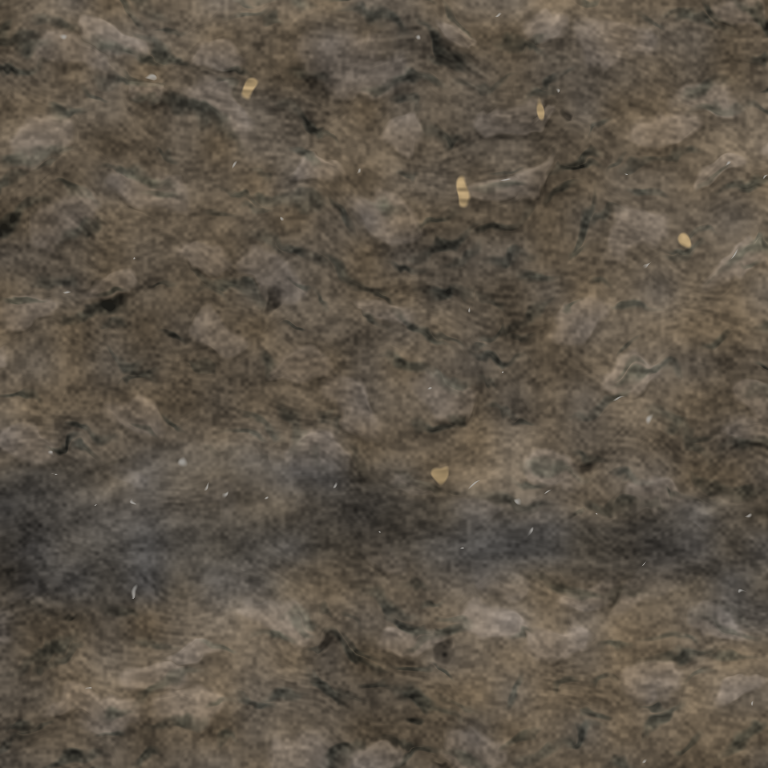
Write a WebGL 2 fragment shader that draws this texture.

```glsl
#version 300 es
precision highp float;

uniform vec2 u_resolution;
out vec4 fragColor;

const vec3 DRY_TINT = vec3(1.0, 0.89, 0.75);
const vec3 WET_TINT = vec3(1.0, 0.95, 0.885);
const vec3 CREVICE_TINT = vec3(1.0, 0.96, 0.83);
const vec3 CLOD_TINT = vec3(1.0, 0.90, 0.79);
const vec3 PEBBLE = vec3(0.72, 0.62, 0.46);
const vec3 GLINT = vec3(0.68, 0.67, 0.65);

float hash(vec2 p) {
    return fract(sin(dot(p, vec2(127.1, 311.7))) * 43758.5);
}

vec2 rotate(vec2 p, float angle) {
    float c = cos(angle), s = sin(angle);
    return vec2(c * p.x + s * p.y, c * p.y - s * p.x);
}

float noise(vec2 p) {
    vec2 cell = floor(p), f = fract(p);
    vec2 w = f * f * (3.0 - 2.0 * f);
    float low = mix(hash(cell), hash(cell + vec2(1, 0)), w.x);
    float high = mix(hash(cell + vec2(0, 1)), hash(cell + vec2(1, 1)), w.x);
    return mix(low, high, w.y);
}

float fbm(vec2 p) {
    float sum = 0.0, gain = 0.5;
    for (int i = 0; i < 5; i++) {
        sum += gain * noise(p);
        p = rotate(p, 0.6) * 2.03 + 7.3;
        gain *= 0.5;
    }
    return sum;
}

vec2 warp(vec2 p, float frequency, float amount) {
    vec2 q = p * frequency;
    return p + amount * (vec2(noise(q + 3.7), noise(q + 41.2)) - 0.5);
}

// Coverage of scattered, bent ellipses; size holds the half length and half width
float strokes(vec2 p, float cells, vec2 size, float lean, float share, float softness, float seed) {
    vec2 home = floor(p * cells);
    float cover = 0.0;
    for (int y = -1; y <= 1; y++) {
        for (int x = -1; x <= 1; x++) {
            vec2 cell = home + vec2(x, y);
            vec2 key = cell + seed;
            vec2 centre = (cell + vec2(hash(key), hash(key + 17.3))) / cells;
            vec2 d = rotate(p - centre, lean + 0.9 * (hash(key + 31.9) - 0.5));
            d.y += 5.0 * (hash(key + 53.1) - 0.3) * d.x * d.x;
            float reach = length(d / (size * mix(0.6, 1.2, hash(key + 71.7))));
            float shape = 1.0 - smoothstep(1.0 - softness, 1.0, reach);
            cover = max(cover, shape * step(hash(key + 97.3), share));
        }
    }
    return cover;
}

// Smooth damp strip crossing the lower part
float dampBand(vec2 p) {
    float wobble = 0.16 * (fbm(p * vec2(4.0, 9.0) + 5.0) - 0.5);
    float top = 0.39 + 0.02 * sin(p.x * 5.0) + wobble;
    float bottom = 0.18 + 0.04 * sin(p.x * 3.1) + wobble;
    return smoothstep(bottom - 0.05, bottom + 0.06, p.y)
         * (1.0 - smoothstep(top - 0.04, top + 0.03, p.y));
}

void main() {
    vec2 p = gl_FragCoord.xy / u_resolution.y;
    vec2 ragged = warp(warp(warp(p, 9.0, 0.04), 36.0, 0.02), 90.0, 0.009);
    float wet = dampBand(p);
    float dry = 1.0 - wet;
    float lean = 1.5 * (noise(p * 2.6 + 2.0) - 0.5) - 0.2;

    // Soil with fibrous grain and crumbs
    vec2 grainPoint = rotate(warp(p, 12.0, 0.05), -0.2);
    float fibre = noise(grainPoint * vec2(75.0, 165.0));
    float grit = noise(p * 190.0 + 9.0);
    float crumb = fbm(ragged * vec2(26.0, 38.0) + 30.0);
    float tone = 0.377 + 0.30 * (fbm(ragged * vec2(6.0, 10.0)) - 0.485);
    tone += 0.17 * (crumb - 0.485) * mix(1.0, 0.6, wet);
    tone += (0.11 * (fibre - 0.5) + 0.115 * (grit - 0.5)) * mix(1.0, 0.8, wet);

    // Raised clods, lit from above
    vec2 clodSize = vec2(0.050, 0.026);
    float clod = strokes(ragged, 9.0, clodSize, lean, 0.8, 0.35, 4.0);
    float shade = strokes(ragged + vec2(-0.003, 0.010), 9.0, clodSize, lean, 0.8, 0.35, 4.0);
    tone += (0.055 * clod + 0.055 * (clod - shade)) * mix(1.0, 0.15, wet);

    // Curved crevices and small pits, broken up by crumbs
    float crevice = strokes(ragged, 11.0, vec2(0.064, 0.012), lean, 0.75, 0.8, 23.0);
    crevice = max(crevice, 0.8 * strokes(ragged, 17.0, vec2(0.034, 0.009), lean, 0.6, 0.8, 61.0));
    crevice *= mix(0.3, 1.4, noise(warp(p, 30.0, 0.02) * 62.0)) * mix(1.0, 0.2, wet);
    float pit = dry * strokes(ragged, 6.0, vec2(0.022, 0.012), 0.5, 0.14, 0.6, 83.0);
    tone -= 0.135 * crevice + 0.14 * pit;

    // Damp streaks and pale ridges
    vec2 streakPoint = rotate(warp(p, 6.0, 0.07), 0.22);
    float streak = fbm(streakPoint * vec2(8.0, 40.0));
    vec2 ridgePoint = warp(warp(p, 14.0, 0.03), 60.0, 0.012);
    float ridge = strokes(ridgePoint, 7.0, vec2(0.10, 0.011), 0.35, 0.45, 0.9, 12.0);
    ridge *= mix(0.4, 1.4, noise(p * 55.0 + 6.0));
    tone += wet * (0.20 * (streak - 0.5) + 0.10 * ridge - 0.066);

    // Colour follows dampness, clods and crevices
    vec3 tint = mix(DRY_TINT, CLOD_TINT, clod);
    tint = mix(tint, WET_TINT, wet * mix(0.45, 1.1, noise(p * vec2(6.0, 14.0))));
    tint = mix(tint, CREVICE_TINT, clamp(crevice, 0.0, 1.0) * dry);
    tint *= 1.0 + 0.10 * (noise(p * 21.0) - 0.5) * vec3(0.5, 0.0, -1.0);
    vec3 colour = max(tone, 0.11) * tint;

    // Pale pebbles and tiny glints
    vec2 pebblePoint = warp(warp(p, 45.0, 0.02), 18.0, 0.02);
    float pebble = strokes(pebblePoint, 6.0, vec2(0.019, 0.013), 1.2, 0.2, 0.4, 38.0);
    colour = mix(colour, PEBBLE * mix(0.75, 1.12, fibre), 0.9 * pebble);
    float glint = strokes(ragged, 34.0, vec2(0.0055, 0.0035), 0.5, mix(0.025, 0.12, wet), 0.9, 7.0);
    colour = mix(colour, GLINT, 0.75 * glint);

    fragColor = vec4(colour, 1.0);
}
```
